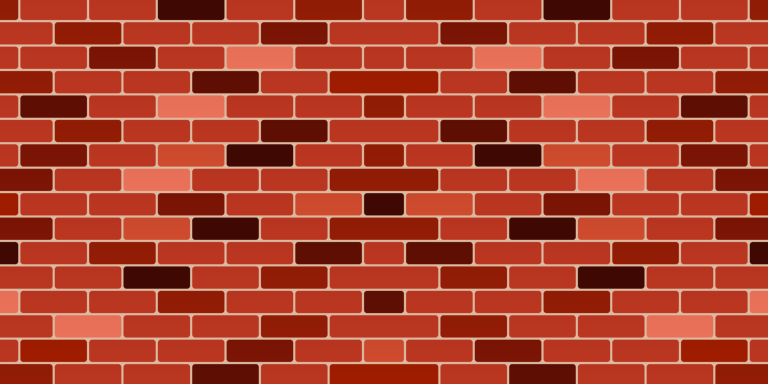
Reproduce this pattern procedurally as a WebGL 2 fragment shader.

```glsl
#version 300 es
precision highp float;

uniform vec2 u_resolution;
out vec4 outColor;

// Lengths are fractions of the canvas height
const float BRICK_PITCH = 0.1790;
const float ROW_PITCH = 0.0636;
const float TOP_JOINT = 0.0550;     // first bed joint, measured from the top
const float NARROW_HALF = 0.0547;   // half width of the short central brick
const float JOINT_WIDTH = 0.0056;
const float CORNER_RADIUS = 0.0080;
const float VERTICAL_SHADE = 0.03;
const float TONE_STEP = 0.618034;   // spreads tones evenly along a row
const uint ROW_SEED = 37u;

const vec3 MORTAR = vec3(0.86, 0.73, 0.63);
const int TONE_COUNT = 8;
const vec3 TONES[TONE_COUNT] = vec3[TONE_COUNT](
    vec3(0.725, 0.210, 0.125),  // common red
    vec3(0.800, 0.290, 0.180),  // orange
    vec3(0.910, 0.440, 0.345),  // pink
    vec3(0.620, 0.110, 0.000),  // scarlet
    vec3(0.570, 0.110, 0.020),  // dark red
    vec3(0.480, 0.080, 0.020),  // maroon
    vec3(0.370, 0.055, 0.012),  // deep maroon
    vec3(0.250, 0.030, 0.012)   // charred
);
// Cumulative share of each tone
const float TONE_LIMITS[TONE_COUNT] = float[TONE_COUNT](
    0.57, 0.62, 0.65, 0.70, 0.80, 0.87, 0.935, 1.0
);

float hash(uint n) {
    n = n * 747796405u + 2891336453u;
    n = ((n >> ((n >> 28u) + 4u)) ^ n) * 277803737u;
    n = (n >> 22u) ^ n;
    return float(n >> 8u) / 16777216.0;
}

float roundedBox(vec2 p, vec2 halfSize, float radius) {
    vec2 q = abs(p) - halfSize + radius;
    return length(max(q, 0.0)) + min(max(q.x, q.y), 0.0) - radius;
}

vec3 brickTone(float row, float column) {
    float rank = fract(hash(uint(row) + ROW_SEED) + column * TONE_STEP);
    int tone = 0;
    for (int i = 0; i < TONE_COUNT - 1; i++) {
        tone += int(step(TONE_LIMITS[i], rank));
    }
    return TONES[tone];
}

void main() {
    float pixel = 1.0 / u_resolution.y;
    vec2 p = gl_FragCoord.xy * pixel;

    // Rows count downward
    float rowPosition = (1.0 - p.y - TOP_JOINT) / ROW_PITCH + 1.0;
    float row = floor(rowPosition);
    float localY = (0.5 - fract(rowPosition)) * ROW_PITCH;

    // Columns mirror about the centre; odd rows shift by half a brick
    float mirroredX = abs(p.x - 0.5 * u_resolution.x * pixel);
    float centreHalf = NARROW_HALF + 0.5 * BRICK_PITCH * mod(row, 2.0);
    float column = max(0.0, floor((mirroredX - centreHalf) / BRICK_PITCH) + 1.0);
    bool isCentre = column < 0.5;
    float brickCentre = isCentre ? 0.0 : centreHalf + (column - 0.5) * BRICK_PITCH;
    float halfWidth = isCentre ? centreHalf : 0.5 * BRICK_PITCH;

    // Brick face inset by half a joint
    vec2 local = vec2(mirroredX - brickCentre, localY);
    vec2 halfSize = vec2(halfWidth, 0.5 * ROW_PITCH) - 0.5 * JOINT_WIDTH;
    float edge = roundedBox(local, halfSize, CORNER_RADIUS);
    float face = 1.0 - smoothstep(-0.75 * pixel, 0.75 * pixel, edge);

    // Flat tone with a faint vertical gradient
    float shade = 1.0 - VERTICAL_SHADE * localY / ROW_PITCH;
    vec3 brick = brickTone(row, column) * shade;

    outColor = vec4(mix(MORTAR, brick, face), 1.0);
}
```
